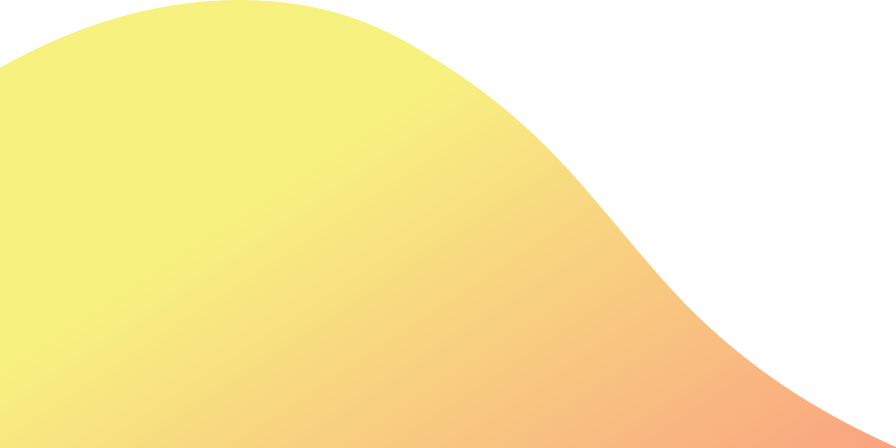
Write a Shadertoy shader that draws this background.

```glsl
// Cubic Hermite segment; each knot holds position x, height y and slope z
float hermite(vec3 a, vec3 b, float x) {
    float width = b.x - a.x;
    float t = (x - a.x) / width;
    float s = 1.0 - t;
    return s * s * ((1.0 + 2.0 * t) * a.y + t * width * a.z)
         + t * t * ((1.0 + 2.0 * s) * b.y - s * width * b.z);
}

// Height of the hill outline, for x from 0 to 2
float hillHeight(float x) {
    vec3 knots[6] = vec3[6](
        vec3(0.0, 0.849, 0.56), vec3(0.534, 1.0, 0.0),
        vec3(0.911, 0.904, -0.57), vec3(1.25, 0.641, -1.06),
        vec3(1.5625, 0.289, -0.95), vec3(2.0, 0.002, -0.45));
    float height = 0.0;
    for (int i = 0; i < 5; i++) {
        if (x >= knots[i].x) height = hermite(knots[i], knots[i + 1], x);
    }
    return height;
}

void mainImage(out vec4 fragColor, in vec2 fragCoord) {
    vec2 p = fragCoord / iResolution.xy * vec2(2.0, 1.0);

    // Diagonal gradient, flat yellow until it starts to warm
    float along = dot(vec2(p.x, 1.0 - p.y), vec2(0.55, 0.835));
    float warmth = clamp((along - 0.664) / 1.276, 0.0, 1.0);
    vec3 yellow = vec3(0.97, 0.95, 0.5);
    vec3 coral = vec3(0.976, 0.64, 0.5);
    vec3 hillColor = mix(yellow, coral, warmth);

    // Hill over white, with an edge one pixel wide
    float inside = hillHeight(p.x) - p.y;
    float pixel = length(vec2(dFdx(inside), dFdy(inside)));
    float coverage = clamp(inside / pixel + 0.5, 0.0, 1.0);
    fragColor = vec4(mix(vec3(1.0), hillColor, coverage), 1.0);
}
```
